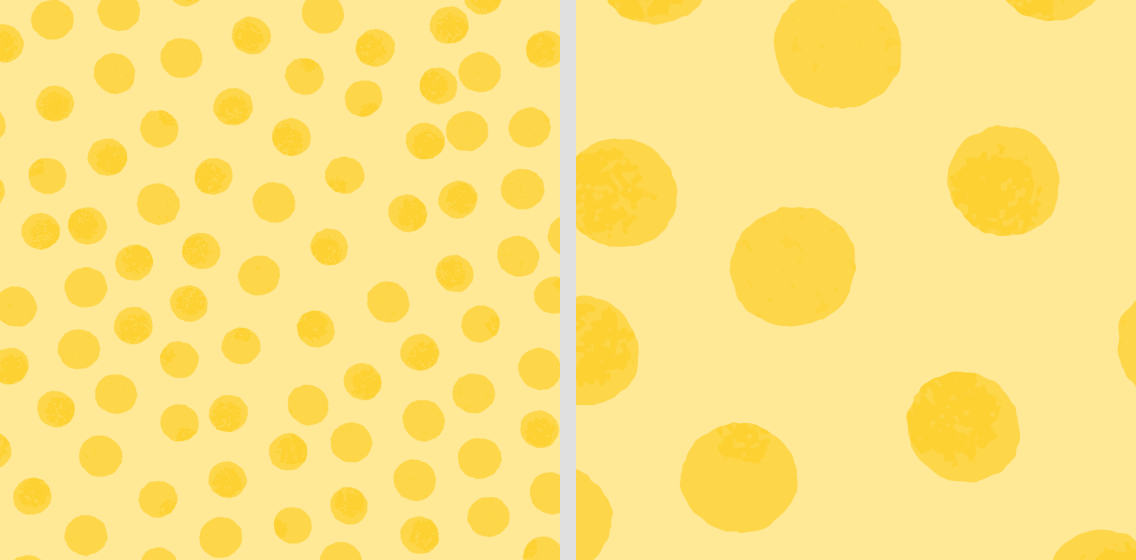
Left, the full canvas; right, a detail of the centre.
Reproduce this pattern procedurally as a Shadertoy shader.

```glsl
#define SPACING 0.1262
#define JITTER 0.14
#define WARP 0.075
#define PLAIN_RADIUS 0.0369
#define GRAINY_RADIUS 0.0335
#define PLAIN_SHARE 0.42
#define SLIVER_SHARE 0.25
#define EDGE_WOBBLE 0.0032
#define GRAIN_SCALE 320.0
#define PAPER vec3(1.0, 0.91, 0.59)
#define PAINT vec3(0.992, 0.84, 0.29)
#define DARK_PAINT vec3(0.992, 0.82, 0.195)

const float TAU = 6.28318;
const float LATTICE_TURN = 0.225;

vec3 hash3(vec2 p) {
    vec3 q = fract(p.xyx * vec3(0.1031, 0.1030, 0.0973));
    q += dot(q, q.yxz + 33.33);
    return fract((q.xxy + q.yzz) * q.zyx);
}

float noise(vec2 p) {
    vec2 i = floor(p), f = fract(p);
    f = f * f * (3.0 - 2.0 * f);
    float low = mix(hash3(i).x, hash3(i + vec2(1, 0)).x, f.x);
    float high = mix(hash3(i + vec2(0, 1)).x, hash3(i + vec2(1, 1)).x, f.x);
    return mix(low, high, f.y);
}

vec2 polar(float turn, float radius) {
    return radius * vec2(cos(turn * TAU), sin(turn * TAU));
}

vec2 rotate(vec2 p, float turn) {
    vec2 axis = polar(turn, 1.0);
    return vec2(axis.x * p.x - axis.y * p.y, axis.y * p.x + axis.x * p.y);
}

// Grainy dry-brush mark: an offset disc inside the dot, in dot radii
float brushMark(vec2 p, vec2 grainPos, vec3 rnd) {
    bool sliver = rnd.x < SLIVER_SHARE;
    vec2 centre = polar(rnd.y, sliver ? 0.85 : 0.14 + 0.22 * rnd.z);
    float radius = sliver ? 0.5 : 0.72 + 0.1 * rnd.z;
    float depth = radius - length(p - centre);
    float grain = 0.6 * noise(grainPos * GRAIN_SCALE)
                + 0.4 * noise(rotate(grainPos, 0.11) * GRAIN_SCALE * 0.37 + 17.0) - 0.5;
    return smoothstep(-0.07, 0.07, grain + min(depth * 2.2, 0.16));
}

// Paints one dot over the colour below it
vec3 paintDot(vec3 below, vec2 uv, vec2 centre, vec2 id, float pixel) {
    vec3 shape = hash3(id + 71.0), mark = hash3(id + 139.0);
    bool plain = shape.x < PLAIN_SHARE;
    float radius = (plain ? PLAIN_RADIUS : GRAINY_RADIUS) * (0.98 + 0.04 * shape.y);

    // Slightly flattened, tilted disc with a rough rim
    vec2 p = rotate(uv - centre, (shape.z - 0.4) * 0.2) / (radius * vec2(1.03, 0.97));
    vec2 grainPos = rotate(uv - centre, mark.z) + id * 0.37;
    float rough = 0.55 * noise(grainPos * 95.0) + 0.45 * noise(grainPos * 240.0) - 0.5;
    float dist = (length(p) - 1.0) * radius + EDGE_WOBBLE * rough;
    float cover = 1.0 - smoothstep(-0.8 * pixel, 0.8 * pixel, dist);

    // Plain dots carry only a few faint specks
    float speck = 0.5 * smoothstep(0.83, 0.93, noise(grainPos * 190.0 + 5.0));
    float dark = plain ? speck : brushMark(p, grainPos, mark);
    return mix(below, mix(PAINT, DARK_PAINT, dark), cover);
}

// Leaning staggered lattice, bent by a slow warp and then jittered
vec2 dotCentre(vec2 id, float shift, vec2 cell) {
    vec2 site = rotate((id + vec2(0.5 + shift, 0.5)) * cell, LATTICE_TURN);
    vec2 bend = vec2(noise(site * 3.0 + 40.0), noise(site * 3.0 + 90.0)) - 0.5;
    vec3 rnd = hash3(id + 23.0);
    return site + WARP * bend + polar(rnd.x, JITTER * SPACING * sqrt(rnd.y));
}

void mainImage(out vec4 fragColor, in vec2 fragCoord) {
    float pixel = 1.0 / iResolution.y;
    vec2 uv = fragCoord * pixel;
    vec2 cell = SPACING * vec2(1.0, 0.866);
    vec2 lattice = rotate(uv, -LATTICE_TURN) / cell;
    vec3 colour = PAPER;

    for (int j = -2; j <= 2; j++) {
        float row = floor(lattice.y) + float(j);
        float shift = 0.5 * mod(row, 2.0);
        float column = floor(lattice.x - shift);
        for (int i = -2; i <= 2; i++) {
            vec2 id = vec2(column + float(i), row);
            vec2 centre = dotCentre(id, shift, cell);
            if (distance(uv, centre) < 1.3 * PLAIN_RADIUS)
                colour = paintDot(colour, uv, centre, id, pixel);
        }
    }
    fragColor = vec4(colour, 1.0);
}
```
